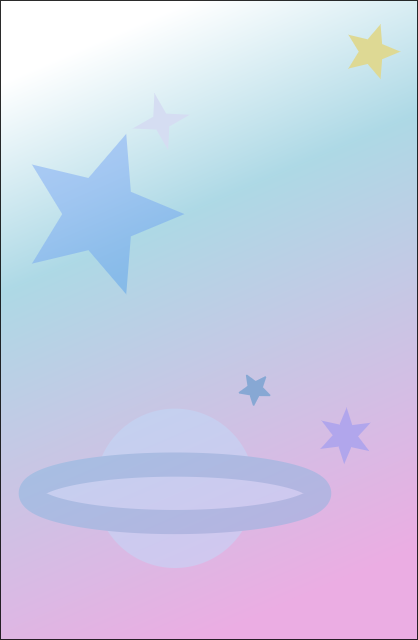
This background is drawn by a WebGL 2 fragment shader. Its source:

```glsl
#version 300 es
precision highp float;

uniform vec2 u_resolution;
out vec4 outColor;

#define SLOPE 0.43
#define WHITE_END 0.130
#define BLUE_STOP 0.458
#define PINK_STOP 1.133
#define STAR_WAIST 0.45
#define PLANET_CENTER vec2(0.2734, 0.237)
#define PLANET_RADIUS 0.1245
#define RING_CENTER vec2(0.2734, 0.2292)
#define RING_AXES vec2(0.2253, 0.0449)
#define RING_HALF_WIDTH 0.0189
#define FRAME_WIDTH 0.0013

const float PI = 3.14159265;

// Three-stop slanted sky: white, pale blue, pink
vec3 skyColor(float s) {
    const vec3 blue = vec3(0.68, 0.85, 0.90);
    const vec3 pink = vec3(0.92, 0.68, 0.89);
    vec3 upper = mix(vec3(1.0), blue, clamp((s - WHITE_END) / (BLUE_STOP - WHITE_END), 0.0, 1.0));
    return mix(upper, pink, clamp((s - BLUE_STOP) / (PINK_STOP - BLUE_STOP), 0.0, 1.0));
}

// Signed distance to a star, folded into half of one point
float starDistance(vec2 p, float points, float radius, float waist, float turn) {
    float wedge = PI / points;
    float angle = abs(mod(atan(p.y, p.x) - turn + wedge, 2.0 * wedge) - wedge);
    vec2 fromTip = length(p) * vec2(cos(angle), sin(angle)) - vec2(radius, 0.0);
    vec2 edge = radius * (waist * vec2(cos(wedge), sin(wedge)) - vec2(1.0, 0.0));
    float along = clamp(dot(fromTip, edge) / dot(edge, edge), 0.0, 1.0);
    float side = dot(fromTip, vec2(edge.y, -edge.x)) < 0.0 ? -1.0 : 1.0;
    return side * length(fromTip - edge * along);
}

// Signed distance to an ellipse, refined through its centers of curvature
float ellipseDistance(vec2 p, vec2 axes) {
    vec2 q = abs(p);
    vec2 t = vec2(0.7071);
    float focal = axes.x * axes.x - axes.y * axes.y;
    for (int i = 0; i < 6; i++) {
        vec2 center = vec2(focal, -focal) * t * t * t / axes;
        vec2 toPoint = q - center;
        float reach = length(axes * t - center) / max(length(toPoint), 1e-5);
        t = clamp((center + toPoint * reach) / axes, 0.0, 1.0);
        t /= max(length(t), 1e-5);
    }
    float side = length(p / axes) < 1.0 ? -1.0 : 1.0;
    return side * length(q - axes * t);
}

// Antialiased coverage, one pixel wide
float cover(float d) {
    return clamp(0.5 - d * u_resolution.y, 0.0, 1.0);
}

void main() {
    vec2 p = gl_FragCoord.xy / u_resolution.y;
    float slant = 1.0 - p.y + SLOPE * p.x;
    vec3 sky = skyColor(slant);
    vec3 color = sky;

    // Stars
    vec3 bigBlue = mix(vec3(0.66, 0.79, 0.955), vec3(0.525, 0.73, 0.91), smoothstep(0.26, 0.56, slant));
    float big = starDistance(p - vec2(0.1565, 0.6655), 5.0, 0.1318, STAR_WAIST, 0.0);
    float yellow = starDistance(p - vec2(0.5807, 0.9193), 5.0, 0.045, STAR_WAIST, 0.0);
    float lilac = starDistance(p - vec2(0.252, 0.810), 4.0, 0.0458, 0.32, 0.236);
    float small = starDistance(p - vec2(0.3984, 0.392), 5.0, 0.0245, STAR_WAIST, -0.40) - 0.0015;
    float purple = starDistance(p - vec2(0.5397, 0.319), 6.0, 0.0443, STAR_WAIST, 0.48);
    color = mix(color, vec3(0.835, 0.865, 0.95), cover(lilac));
    color = mix(color, bigBlue, cover(big));
    color = mix(color, vec3(0.87, 0.85, 0.58), cover(yellow));
    color = mix(color, vec3(0.53, 0.66, 0.83), cover(small));
    color = mix(color, vec3(0.695, 0.65, 0.925), cover(purple));

    // Planet disc, with its tint also filling the ring
    vec3 planetColor = mix(sky, vec3(0.755, 0.855, 0.98), 0.5);
    vec3 ringColor = mix(sky, vec3(0.46, 0.70, 0.87), 0.4);
    float disc = length(p - PLANET_CENTER) - PLANET_RADIUS;
    float ellipse = ellipseDistance(p - RING_CENTER, RING_AXES);
    color = mix(color, planetColor, cover(min(disc, ellipse)));
    color = mix(color, ringColor, cover(abs(ellipse) - RING_HALF_WIDTH));

    // Thin dark frame
    vec2 inset = min(p, u_resolution / u_resolution.y - p);
    color *= 1.0 - cover(min(inset.x, inset.y) - FRAME_WIDTH);

    outColor = vec4(color, 1.0);
}
```
